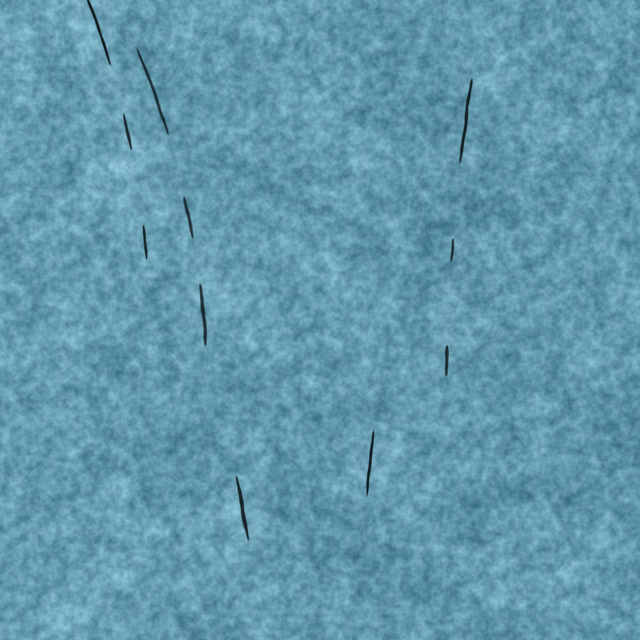
Reproduce this texture procedurally as a Shadertoy shader.

```glsl
// Blue felt with a fine, mottled nap and a few dark broken hairs.
// The nap is a sum of rotated gradient-noise octaves; each hair follows a
// gently bending strand that is cut into tapered dashes, with a pale halo.

const vec3  FELT_COLOR   = vec3(0.383, 0.596, 0.676);
const vec3  NAP_TINT     = vec3(1.00, 1.02, 1.00);
const vec3  HALO_GLOW    = vec3(0.09, 0.08, 0.08);
const vec3  HAIR_COLOR   = vec3(0.03, 0.06, 0.07);
const float NAP_CONTRAST = 0.13;
const float SIDE_SHADE   = 0.015;   // left side is slightly paler
const int   STRANDS      = 6;
const float DASH_PITCH   = 0.17;    // canvas heights per dash cell
const float HAIR_RADIUS  = 0.0026;
const float HAIR_SOFT    = 0.0015;
const float HALO_RADIUS  = 0.035;

float hash12(vec2 p) {
    vec3 q = fract(p.xyx * 0.1031);
    q += dot(q, q.yzx + 33.33);
    return fract((q.x + q.y) * q.z);
}

vec2 gradientAt(vec2 cell) {
    float angle = 6.2832 * hash12(cell + 71.0);
    return vec2(cos(angle), sin(angle));
}

float gradientNoise(vec2 p) {
    vec2 i = floor(p), f = p - i;
    vec2 u = f * f * f * (f * (f * 6.0 - 15.0) + 10.0);
    vec2 e = vec2(1.0, 0.0);
    float a = dot(gradientAt(i), f);
    float b = dot(gradientAt(i + e.xy), f - e.xy);
    float c = dot(gradientAt(i + e.yx), f - e.yx);
    float d = dot(gradientAt(i + e.xx), f - e.xx);
    return mix(mix(a, b, u.x), mix(c, d, u.x), u.y);
}

// Mottled nap: strongest in the small blotches, weaker in broad clouds and fuzz
float nap(vec2 p) {
    const mat2 turn = mat2(0.8, 0.6, -0.6, 0.8);
    float sum = 0.0, frequency = 5.0;
    for (int k = 0; k < 6; k++) {
        float octave = float(k);
        float weight = 0.40 + 0.58 * exp(-0.6 * (octave - 3.4) * (octave - 3.4));
        sum += weight * gradientNoise(p * frequency + 13.7 * octave);
        p = turn * p;
        frequency *= 2.05;
    }
    return sum;
}

// Returns x: hair coverage, y: halo strength of one strand
vec2 strand(vec2 p, float id, float soft) {
    vec2 top = vec2(fract(0.12 + 0.618 * id), 0.55 + 0.52 * cos(1.17 * id - 0.3));
    float lean = 0.12 + 0.3 * cos(2.4 * id + 0.3);
    float span = 0.42 * top.y;

    // Distance to the bending centre line
    float along = top.y - p.y;
    float slope = lean * (1.0 - 1.8 * along);
    float center = top.x + lean * along * (1.0 - 0.9 * along);
    center += 0.002 * gradientNoise(vec2(along * 30.0, id * 7.3));
    float across = abs(p.x - center) / sqrt(1.0 + slope * slope);

    // One dash of random length and place in each cell, longest at the top
    float cell = floor(along / DASH_PITCH);
    float inside = step(0.0, cell) * step(cell * DASH_PITCH, span - 0.03 * min(cell, 1.0));
    vec2 key = vec2(cell + 3.0, id * 5.0 + 11.0);
    float halfLength = mix(0.017, 0.052, hash12(key)) + 0.028 * max(1.0 - cell, 0.0);
    float place = mix(halfLength, DASH_PITCH - halfLength, hash12(key + 19.0));
    float t = abs(along - cell * DASH_PITCH - place) / halfLength;

    // Even stroke with short tapered ends
    float wear = 1.0 + 0.35 * gradientNoise(vec2(along * 70.0, id * 3.1 + 0.4));
    float taper = sqrt(max(1.0 - t * t * t, 0.0));
    float radius = HAIR_RADIUS * mix(0.7, 1.1, hash12(key + 53.0)) * wear * taper;
    float ink = 1.0 - smoothstep(radius - soft, radius + soft, across);
    ink *= (1.0 - smoothstep(0.86, 1.0, t)) * inside;
    ink *= mix(0.75, 1.0, hash12(key + 41.0));

    float reach = smoothstep(-0.06, 0.02, along)
                * (1.0 - smoothstep(span, span + 0.12, along));
    float halo = exp(-across * across / (HALO_RADIUS * HALO_RADIUS)) * reach;
    return vec2(ink, halo);
}

void mainImage(out vec4 fragColor, in vec2 fragCoord) {
    vec2 p = fragCoord / iResolution.y;
    float soft = max(HAIR_SOFT, 0.6 / iResolution.y);

    // Felt ground
    float shade = NAP_CONTRAST * nap(p) + SIDE_SHADE * (1.0 - 2.0 * p.x);
    vec3 color = FELT_COLOR + shade * NAP_TINT;
    color.r += 0.012 * gradientNoise(p * 45.0 + 57.0);

    // Hairs and their pale surroundings
    float ink = 0.0, halo = 0.0;
    for (int k = 0; k < STRANDS; k++) {
        vec2 s = strand(p, float(k), soft);
        ink = max(ink, s.x);
        halo = max(halo, s.y);
    }
    float patchy = 0.25 + 0.4 * gradientNoise(p * 10.0 + 91.0);
    color += HALO_GLOW * halo * max(patchy, 0.0);
    color = mix(color, HAIR_COLOR, ink);

    fragColor = vec4(clamp(color, 0.0, 1.0), 1.0);
}
```
